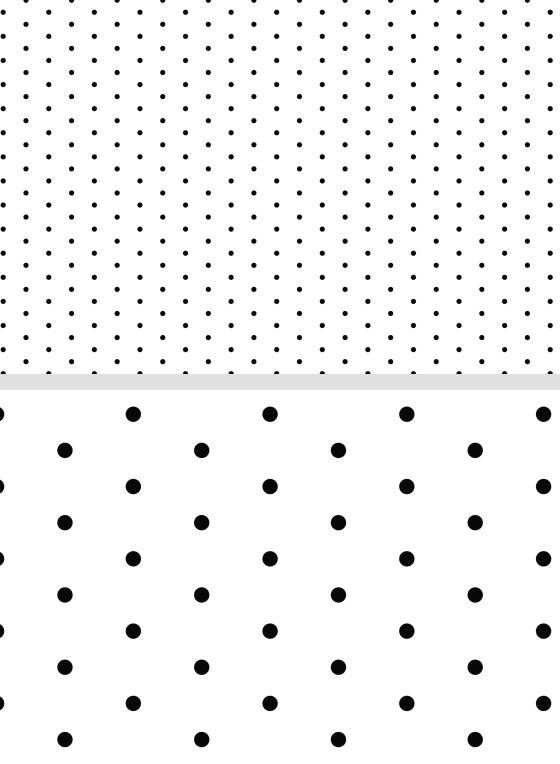
Top: the whole. Bottom: its middle third, enlarged.
Write a WebGL 1 fragment shader that draws this pattern.

```glsl
precision highp float;
// Small black dots on white, in columns where every second one is
// shifted by half a row. Each pixel finds its column, then its nearest
// dot in that column, and shades a smooth-edged disc.

uniform vec2 u_resolution;

// Distance from p to the centre of the nearest staggered dot.
float dotDistance(vec2 p, vec2 pitch) {
  float column = floor(p.x / pitch.x + 0.5);
  float stagger = 0.5 * mod(column, 2.0);
  float row = floor(p.y / pitch.y - stagger + 0.5) + stagger;
  return length(p - pitch * vec2(column, row));
}

void main() {
  // Canvas widths, measured from the top left corner
  vec2 p = vec2(gl_FragCoord.x, u_resolution.y - gl_FragCoord.y) / u_resolution.x;
  float pixel = 1.0 / u_resolution.x;

  // Column 0 starts just inside the left edge, half a row down
  float d = dotDistance(p - vec2(0.0057, 0.0219), vec2(0.0407, 0.04303));
  float ink = 1.0 - smoothstep(-0.7 * pixel, 0.7 * pixel, d - 0.00456);

  gl_FragColor = vec4(mix(vec3(1.0), vec3(0.03), ink), 1.0);
}
```
